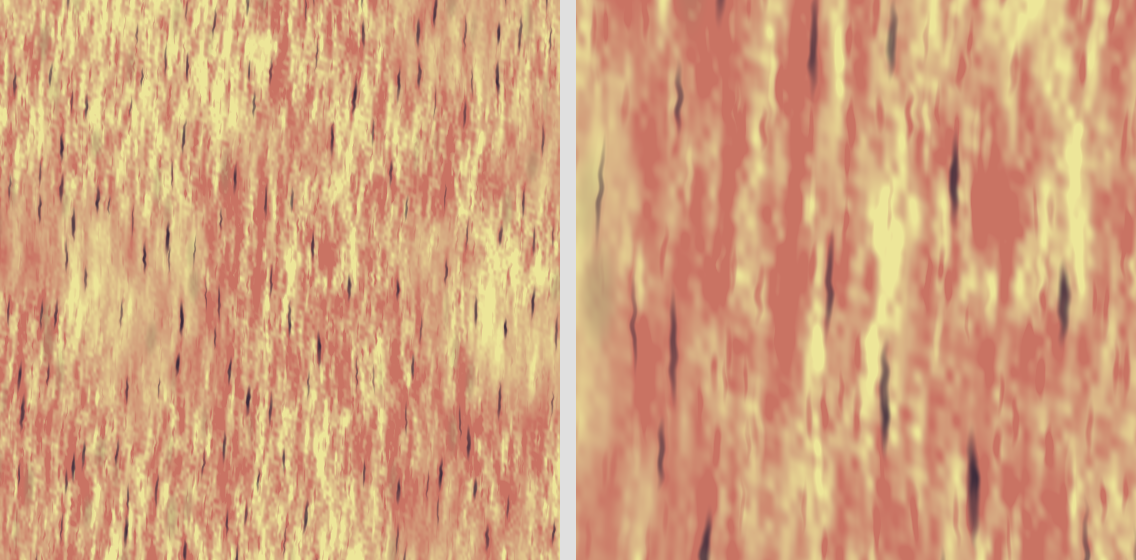
Left: the whole. Right: its middle third, enlarged.
Give the GLSL for this texture, as a WebGL 2 fragment shader.

```glsl
#version 300 es
precision highp float;
// Weathered wood: short upright fibres running from rose to pale yellow.
// Stretched noise layers set the tone, cellular streaks add flecks and cracks,
// and a broad mask lets the fibres alternate between crisp and hazy patches.

#define LEAN 0.045
#define PATCH_SCALE vec2(8.0, 4.5)
#define FIBRE_SCALE vec2(48.0, 9.0)
#define THREAD_SCALE vec2(125.0, 24.0)
#define GRAIN_SCALE vec2(210.0, 120.0)
#define FLECK_GRID vec2(75.0, 22.0)
#define SMUDGE_GRID vec2(15.0, 8.0)
#define CRACK_GRID vec2(17.0, 11.0)
#define CRACK_DEPTH 0.95
#define TONE_BIAS 0.52

uniform vec2 u_resolution;
out vec4 fragColor;

vec2 hash2(vec2 cell) {
  vec3 h = fract(cell.xyx * vec3(0.1031, 0.1030, 0.0973));
  h += dot(h, h.yzx + 33.33);
  return fract((h.xx + h.yz) * h.zy);
}

// Smooth lattice noise in 0..1
float noise(vec2 p) {
  vec2 cell = floor(p), f = fract(p);
  f = f * f * (3.0 - 2.0 * f);
  float low = mix(hash2(cell).x, hash2(cell + vec2(1, 0)).x, f.x);
  float high = mix(hash2(cell + vec2(0, 1)).x, hash2(cell + vec2(1, 1)).x, f.x);
  return mix(low, high, f.y);
}

// Cellular streaks: one tapered ellipse per cell, kept with probability share
float streaks(vec2 p, vec2 radius, float share) {
  vec2 cell = floor(p);
  float strongest = 0.0;
  for (int j = -1; j <= 1; j++) {
    for (int i = -1; i <= 1; i++) {
      vec2 id = cell + vec2(i, j);
      vec2 centre = id + hash2(id + 17.0);
      vec2 traits = hash2(id + 91.0);
      vec2 size = radius * mix(vec2(0.6), vec2(1.3), traits.yx);
      float body = 1.0 - smoothstep(0.2, 1.0, length((p - centre) / size));
      float kept = step(traits.x, share);
      strongest = max(strongest, body * kept * mix(0.45, 1.0, traits.y));
    }
  }
  return strongest;
}

// Rose through tan to pale yellow
vec3 woodColour(float tone) {
  vec3 rose = vec3(0.79, 0.45, 0.39);
  vec3 tan_ = vec3(0.84, 0.67, 0.51);
  vec3 straw = vec3(0.93, 0.90, 0.60);
  tone = clamp(tone, 0.0, 1.0);
  return tone < 0.5 ? mix(rose, tan_, tone * 2.0) : mix(tan_, straw, tone * 2.0 - 1.0);
}

void main() {
  vec2 p = gl_FragCoord.xy / u_resolution.y;

  // Lean the fibres and let them wander slightly
  p.x -= LEAN * p.y;
  p.x += 0.003 * sin(9.0 * p.y + 5.0 * p.x) + 0.0015 * sin(31.0 * p.y + 14.0 * p.x);

  // Crisp and hazy patches, with edges frayed along the fibres
  float fray = noise(p * vec2(40.0, 7.0) + 50.0) - 0.5;
  float focus = noise(p * vec2(4.0, 5.5) + 12.0) + 0.3 * fray;
  float crisp = mix(0.4, 1.15, smoothstep(0.25, 0.65, focus));

  // Tone from broad patches down to fine grain
  float tone = TONE_BIAS;
  tone += 0.60 * (noise(p * PATCH_SCALE + 3.0) - 0.5);
  tone += 0.65 * (noise(p * FIBRE_SCALE + 21.0) - 0.5);
  tone += 0.85 * crisp * (noise(p * THREAD_SCALE + 37.0) - 0.5);
  vec2 slanted = p + vec2(0.0, 0.4 * p.x);
  tone += 0.45 * crisp * (noise(slanted * GRAIN_SCALE + 5.0) - 0.5);

  // Ragged edge shared by flecks and cracks
  vec2 ragged = p;
  ragged.x += 0.0025 * (noise(p * vec2(90.0, 110.0)) - 0.5);
  float redFleck = streaks(ragged * FLECK_GRID, vec2(0.20, 0.50), 0.5);
  float paleFleck = streaks(ragged * FLECK_GRID * 0.7 + 40.0, vec2(0.22, 0.60), 0.5);
  tone += crisp * (0.45 * paleFleck - 0.50 * redFleck);

  // Cracks sit in longer, redder grooves
  vec2 crackPoint = ragged * CRACK_GRID + 8.0;
  float groove = streaks(crackPoint, vec2(0.13, 0.85), 0.7);
  float crack = streaks(crackPoint, vec2(0.065, 0.42), 0.7);
  tone -= 0.40 * groove;

  vec3 colour = woodColour(tone);

  // Hazy olive smudges under the dark cracks
  float smudge = streaks(p * SMUDGE_GRID + 70.0, vec2(0.18, 0.50), 0.5);
  colour = mix(colour, vec3(0.60, 0.50, 0.38), 0.40 * smudge);
  float depth = crack * mix(0.7, 1.2, noise(p * vec2(150.0, 60.0) + 9.0));
  colour = mix(colour, vec3(0.24, 0.17, 0.23), clamp(CRACK_DEPTH * depth, 0.0, 1.0));

  fragColor = vec4(colour, 1.0);
}
```
